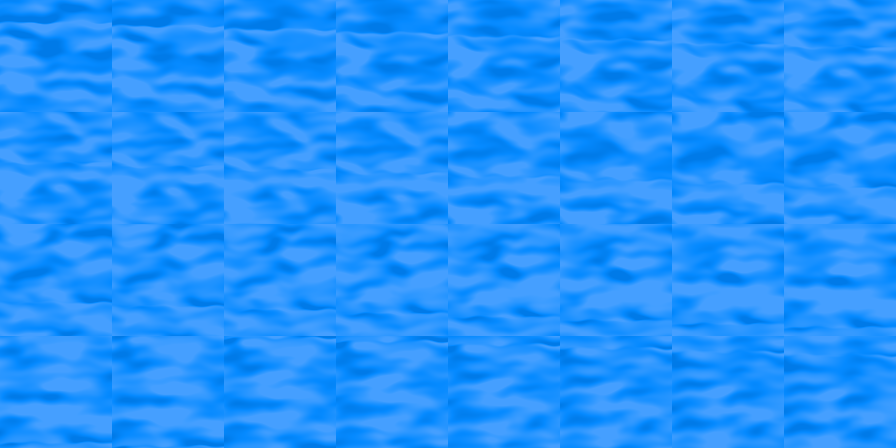
A WebGL 1 fragment shader for this texture:

```glsl
precision highp float;
// Sheet of 8 by 4 blue water tiles, each one a later step of a rippling, sinking surface.

uniform vec2 u_resolution;

const vec2 TILES = vec2(8.0, 4.0);
const vec3 DEEP_BLUE = vec3(0.0, 0.48, 0.91);
const vec3 WATER_BLUE = vec3(0.02, 0.54, 1.0);
const vec3 LIGHT_BLUE = vec3(0.27, 0.625, 1.0);
const vec2 RIPPLE_SCALE = vec2(2.7, 8.0);   // ripples per tile, wide and flat
const vec2 WARP_SCALE = vec2(2.2, 5.0);
const vec2 WARP_AMOUNT = vec2(0.3, 0.03);
const float BROAD_WEIGHT = 0.86;
const float FINE_WEIGHT = 0.2;
const float MORPH_SPEED = 0.095;            // change of shape per step
const float CREST_START = 0.19;             // crest height in the first tile, from its top
const float CREST_SOFTNESS = 0.03;
const float CREST_SHADE = 0.13;
const float TONE_LOW = 0.34;                // noise level of plain water
const float TONE_HIGH = 0.67;               // noise level of full light
const float TONE_DEEP = 0.18;               // noise level of full shade

vec3 slopeAt(vec3 cell) {
  vec3 seed = vec3(dot(cell, vec3(127.1, 311.7, 74.7)),
                   dot(cell, vec3(269.5, 183.3, 246.1)),
                   dot(cell, vec3(113.5, 271.9, 124.6)));
  return 2.0 * fract(sin(seed) * 43758.5) - 1.0;
}

// Smooth gradient noise around zero; the third axis is the step in time
float noise(vec3 p) {
  vec3 cell = floor(p);
  vec3 f = fract(p);
  vec3 blend = f * f * f * (f * (f * 6.0 - 15.0) + 10.0);
  float sum = 0.0;
  for (int i = 0; i < 8; i++) {
    float n = float(i);
    vec3 corner = mod(floor(vec3(n, n / 2.0, n / 4.0)), 2.0);
    vec3 weight = mix(1.0 - blend, blend, corner);
    sum += weight.x * weight.y * weight.z * dot(slopeAt(cell + corner), f - corner);
  }
  return sum;
}

// Flat ripples bent by a second, slower noise
float ripples(vec2 p, float time) {
  vec2 bend = vec2(noise(vec3(p * WARP_SCALE, time + 9.4)),
                   noise(vec3(p * WARP_SCALE + 17.3, time + 0.4)));
  p += bend * WARP_AMOUNT;
  float broad = noise(vec3(p * RIPPLE_SCALE + 3.3, time + 0.3));
  float fine = noise(vec3(p * RIPPLE_SCALE * 1.6 + 31.7, time * 1.3 + 0.7));
  return 0.5 + BROAD_WEIGHT * broad + FINE_WEIGHT * fine;
}

vec3 waterColor(float level) {
  float light = clamp((level - TONE_LOW) / (TONE_HIGH - TONE_LOW), 0.0, 1.0);
  float shade = clamp((TONE_LOW - level) / (TONE_LOW - TONE_DEEP), 0.0, 1.0);
  return mix(mix(WATER_BLUE, LIGHT_BLUE, light), DEEP_BLUE, shade);
}

void main() {
  // Tile and step, counted from the upper left
  vec2 grid = gl_FragCoord.xy / u_resolution * TILES;
  grid.y = TILES.y - grid.y;
  vec2 tile = floor(grid);
  vec2 p = fract(grid);
  float index = tile.x + tile.y * TILES.x;
  float time = index * MORPH_SPEED;

  // Depth below a wavy crest that sinks by one tile over the whole sheet
  float wave = 0.008 * sin(p.x * 12.0 + time * 2.0) + 0.005 * sin(p.x * 27.0 - time * 3.0);
  float depth = fract(p.y - CREST_START - index / (TILES.x * TILES.y) + wave);

  // The surface above the crest fades into the one below it
  float level = ripples(vec2(p.x, depth), time);
  if (depth < CREST_SOFTNESS) {
    float above = ripples(vec2(p.x, depth + 1.0), time);
    level = mix(above, level, smoothstep(0.0, CREST_SOFTNESS, depth));
  }

  // Patchy shadow along the crest: soft above, crisp below
  float shadow = depth < 0.5 ? 1.0 - smoothstep(0.0, CREST_SOFTNESS, depth)
                             : exp((depth - 1.0) / 0.025);
  float patches = smoothstep(-0.25, 0.25, noise(vec3(p.x * 5.0, 4.4, time)));
  level -= CREST_SHADE * shadow * (0.3 + 0.7 * patches);

  gl_FragColor = vec4(waterColor(level), 1.0);
}
```
